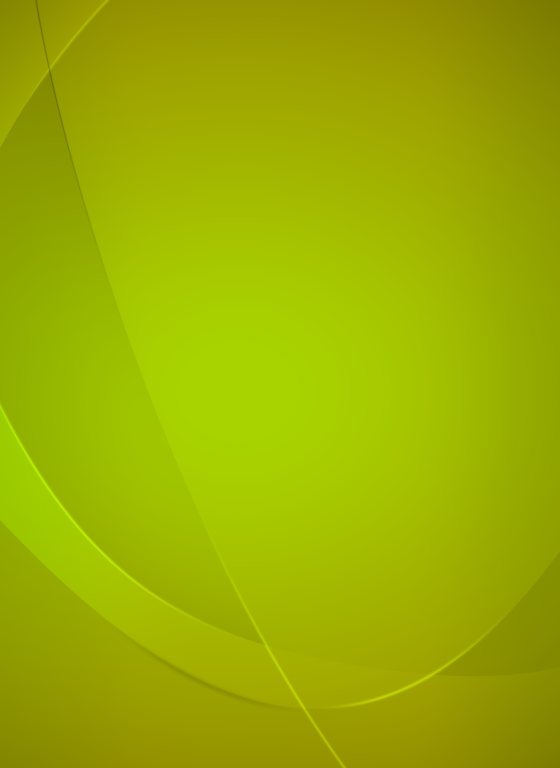
This background is drawn by a Shadertoy shader. Its source:

```glsl
// Lime to olive radial glow crossed by overlapping translucent curved sheets with lit edges.

const float ASPECT = 0.73;
const vec2 GLOW_CENTER = vec2(0.31, 0.49);
const vec2 GLOW_SCALE = vec2(0.86, 1.04);
const vec3 LIME = vec3(0.66, 0.825, 0.0);
const vec3 OLIVE = vec3(0.62, 0.62, 0.0);
const vec3 RIM = vec3(0.45, 0.39, 0.0);
const vec3 SIDE_FADE = vec3(0.10, 0.045, 0.0);
const vec3 EDGE_LIGHT = vec3(0.12, 0.18, 0.02);
const vec3 EDGE_SHADE = vec3(0.13, 0.14, 0.0);
const vec2 ARC_CENTER = vec2(0.779, 0.387);
const float ARC_RADIUS = 0.885;
const float EDGE_WIDTH = 0.0019;

float pixelSize() { return 1.0 / iResolution.y; }

// Antialiased mask of the positive side of a signed distance
float side(float d) { return smoothstep(-0.7 * pixelSize(), 0.7 * pixelSize(), d); }

float ridge(float d, float width) {
    float t = d / max(width, 0.6 * pixelSize());
    return exp(-t * t);
}

// Fades in over a.x..a.y and out over b.x..b.y
float span(float x, vec2 a, vec2 b) {
    return smoothstep(a.x, a.y, x) * (1.0 - smoothstep(b.x, b.y, x));
}

// Signed distances to the curves; positive is right, above or outside
float sweepDistance(vec2 p) {
    float h = 1.0 - p.y;
    float x = 0.0469 + h * (0.1679 + h * (0.3194 + h * (-0.255 + h * 0.17)));
    float slope = 0.1679 + h * (0.6388 + h * (-0.765 + h * 0.68));
    return (p.x - x) / sqrt(1.0 + slope * slope);
}

float upperDistance(vec2 p) {
    float x = p.x;
    float y = 0.4727 + x * (-1.995 + x * (4.932 + x * (-6.27 + x * 3.262)));
    float slope = -1.995 + x * (9.864 + x * (-18.81 + x * 13.048));
    return (p.y - y) / sqrt(1.0 + slope * slope);
}

float lowerDistance(vec2 p) {
    float x = p.x;
    float y = 0.3229 + x * (-1.0593 + x * (0.7967 + x * 0.7922));
    float slope = -1.0593 + x * (1.5934 + x * 2.3766);
    return (p.y - y) / sqrt(1.0 + slope * slope);
}

vec3 glow(vec2 p) {
    float r = length((p - GLOW_CENTER) * GLOW_SCALE);
    vec3 color = mix(LIME, OLIVE, smoothstep(0.03, 0.54, r));
    color = mix(color, RIM, smoothstep(0.40, 0.86, r));
    return color * (1.0 - SIDE_FADE * smoothstep(0.16, 0.38, abs(p.x - 0.5 * ASPECT)));
}

void mainImage(out vec4 fragColor, in vec2 fragCoord) {
    vec2 p = fragCoord / iResolution.xy * vec2(ASPECT, 1.0);
    float sweep = sweepDistance(p);
    float upper = upperDistance(p);
    float lower = lowerDistance(p);
    float arc = length(p - ARC_CENTER) - ARC_RADIUS;
    vec3 color = glow(p);

    // Shaded sheet left of the sweep, above the upper curve
    float leftSheet = side(-sweep) * side(upper) * side(-arc);
    color *= 1.0 - leftSheet * (0.02 + 0.07 * exp(sweep / 0.10) * smoothstep(0.15, 0.85, p.y));
    color *= 1.0 - 0.05 * leftSheet * exp(-upper / 0.07) * smoothstep(0.02, 0.2, p.x);

    // Bright crescent between the lower curves
    float crescent = side(-upper) * side(lower);
    color += crescent * vec3(0.02, 0.085, 0.0) * (1.0 - smoothstep(0.0, 0.28, p.x));
    color *= 1.0 + 0.02 * crescent;

    // Darker corner sheet and the shade under the crescent
    float corner = side(upper) * side(-lower) * smoothstep(0.5, 0.6, p.x);
    color *= 1.0 - 0.08 * corner * exp(lower / 0.15);
    float under = side(-lower) * side(-upper);
    color *= 1.0 - 0.03 * under * span(p.x, vec2(0.0, 0.15), vec2(0.35, 0.55));

    // Lighter wedge outside the arc
    color *= 1.0 + 0.09 * side(arc) * exp(-arc / 0.10);

    // Lit edges
    float light = 0.9 * ridge(sweep, EDGE_WIDTH) * (1.0 - smoothstep(0.08, 0.36, p.y));
    light += 0.9 * ridge(upper, EDGE_WIDTH) * span(p.x, vec2(-0.1, 0.06), vec2(0.12, 0.34));
    light += ridge(lower - 0.001, 1.2 * EDGE_WIDTH) * span(p.x, vec2(0.41, 0.50), vec2(0.54, 0.68));
    light += 0.65 * ridge(arc, EDGE_WIDTH) * smoothstep(0.84, 0.94, p.y);
    color += EDGE_LIGHT * light;

    // Shaded edges
    float shade = 0.9 * ridge(sweep, 0.6 * EDGE_WIDTH) * smoothstep(0.50, 0.95, p.y);
    shade += 0.5 * ridge(lower + 0.002, 2.0 * EDGE_WIDTH) * span(p.x, vec2(0.13, 0.24), vec2(0.28, 0.42));
    color -= EDGE_SHADE * shade;

    fragColor = vec4(clamp(color, 0.0, 1.0), 1.0);
}
```
